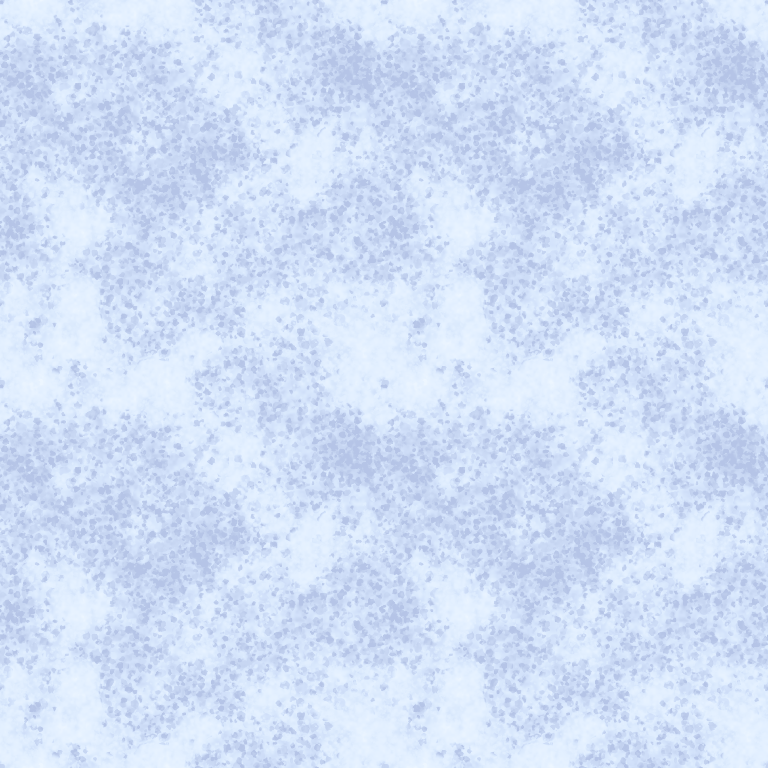
This texture is drawn by a three.js fragment shader. Its source:

```glsl
// Pale blue sponged paint: soft clouds covered with clumps of small crisp specks
varying vec2 vUv;

const vec3 DEEP_BLUE  = vec3(0.71, 0.77, 0.905);
const vec3 MID_BLUE   = vec3(0.78, 0.84, 0.95);
const vec3 SOFT_BLUE  = vec3(0.82, 0.88, 0.98);
const vec3 PALE_BLUE  = vec3(0.85, 0.91, 0.99);
const vec3 ICE_BLUE   = vec3(0.89, 0.94, 1.00);
const vec3 FROST      = vec3(0.93, 0.965, 1.00);

const float REPEATS      = 2.0;    // tiles across the canvas
const float CLOUD_CELLS  = 5.0;    // largest cloud cells per tile
const float SPECK_CELLS  = 34.0;   // coarsest dark specks per tile
const float FLECK_CELLS  = 62.0;   // coarsest light flecks per tile
const float EDGE         = 0.0022; // speck edge softness, in tiles
const float BASE_TONE    = 0.42;
const float CLOUD_TONE   = 0.5;
const float SPECK_COVER  = 0.23;
const float FLECK_COVER  = 0.2;
const float SPECK_ALPHA  = 0.75;
const float FLECK_ALPHA  = 0.5;

vec4 hash4(vec2 cell, float seed) {
  vec4 q = fract(vec4(cell.xyx, cell.y + seed) * vec4(0.1031, 0.1030, 0.0973, 0.1099) + seed * 0.137);
  q += dot(q, q.wzxy + 33.33);
  return fract((q.xxyz + q.yzzw) * q.zywx);
}

// Value noise that wraps after a whole number of cells
float noise(vec2 p, float cells, float seed) {
  p *= cells;
  vec2 i = floor(p);
  vec2 f = p - i;
  vec2 w = f * f * (3.0 - 2.0 * f);
  vec2 a = mod(i, cells);
  vec2 b = mod(i + 1.0, cells);
  return mix(mix(hash4(a, seed).x, hash4(vec2(b.x, a.y), seed).x, w.x),
             mix(hash4(vec2(a.x, b.y), seed).x, hash4(b, seed).x, w.x), w.y);
}

// Layered noise, scaled to a spread of about one around zero
float clouds(vec2 p) {
  float sum = 0.0;
  float total = 0.0;
  float weight = 1.0;
  float cells = CLOUD_CELLS;
  for (int i = 0; i < 4; i++) {
    sum += weight * noise(p, cells, 3.0 + float(i));
    total += weight;
    weight *= 0.65;
    cells *= 2.0;
  }
  return (sum / total - 0.5) / 0.12;
}

// Coverage by scattered ragged dots; cover is the share of cells in use
float specks(vec2 p, float cells, float cover, float seed) {
  float ragged = 0.45 * (noise(p, cells * 3.0, seed + 5.0) - 0.5);
  float soft = EDGE * cells;
  vec2 i = floor(p * cells);
  vec2 f = p * cells - i;
  float mask = 0.0;
  for (int y = -1; y <= 1; y++) {
    for (int x = -1; x <= 1; x++) {
      vec2 shift = vec2(float(x), float(y));
      vec4 h = hash4(mod(i + shift, cells), seed);
      float present = smoothstep(0.0, 0.08, cover - h.w);
      float radius = mix(0.24, 0.62, h.z * h.z);
      float d = length(shift + h.xy - f) + ragged;
      mask = max(mask, present * (1.0 - smoothstep(radius - soft, radius + soft, d)));
    }
  }
  return mask;
}

// Tone to colour, from deep blue to frost
vec3 palette(float tone) {
  vec3 c = mix(DEEP_BLUE, MID_BLUE, smoothstep(-1.75, -0.95, tone));
  c = mix(c, SOFT_BLUE, clamp((tone + 0.95) / 0.57, 0.0, 1.0));
  c = mix(c, PALE_BLUE, clamp((tone + 0.38) / 0.69, 0.0, 1.0));
  c = mix(c, ICE_BLUE, clamp((tone - 0.31) / 0.89, 0.0, 1.0));
  return mix(c, FROST, clamp((tone - 1.2) / 1.0, 0.0, 1.0));
}

void main() {
  vec2 p = fract(vUv * REPEATS);
  float cloud = clouds(p);

  // Soft mottled ground
  float tone = BASE_TONE + CLOUD_TONE * cloud;
  tone += 1.3 * (noise(p, 46.0, 21.0) - 0.5);
  tone += 0.9 * (noise(p, 96.0, 22.0) - 0.5);

  // Light flecks and dark specks in turn, the dark ones gathering in the clouds
  float darkCover = clamp(SPECK_COVER * (1.0 - cloud), 0.0, 0.95);
  float lightCover = clamp(FLECK_COVER * (1.3 + cloud), 0.04, 0.8);
  for (int i = 0; i < 4; i++) {
    float layer = float(i);
    float light = specks(p, FLECK_CELLS + 12.0 * layer, lightCover, 31.0 + layer);
    tone = mix(tone, 1.3, FLECK_ALPHA * light);
    float dark = specks(p, SPECK_CELLS + 9.0 * layer, darkCover, 41.0 + layer);
    tone = mix(tone, -0.7 - 0.42 * layer, SPECK_ALPHA * dark);
  }

  // Fine grain
  tone += 0.5 * (noise(p, 128.0, 61.0) - 0.5);
  gl_FragColor = vec4(palette(tone), 1.0);
}
```
